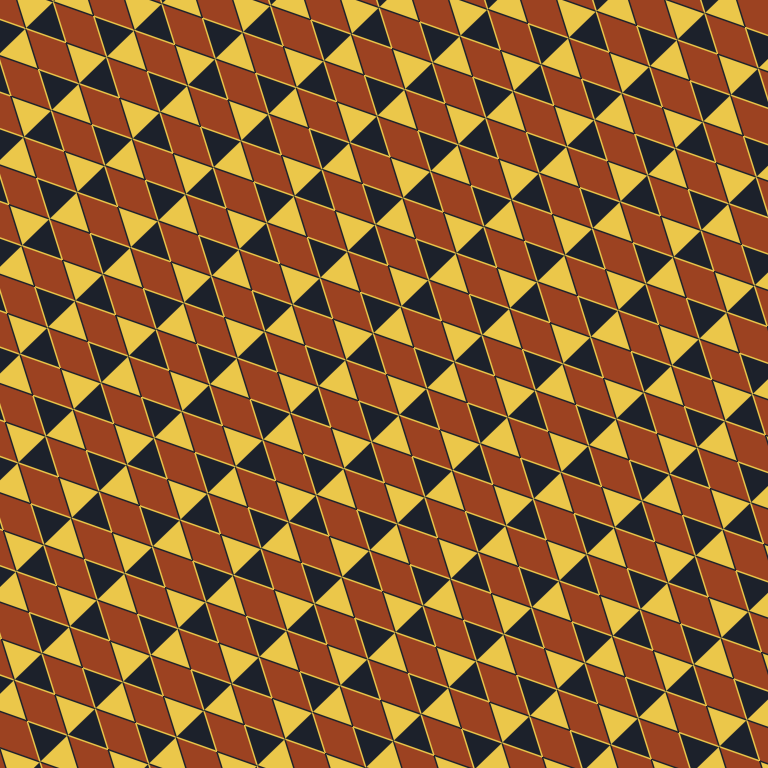
Write a WebGL 1 fragment shader that draws this pattern.

```glsl
precision highp float;

uniform vec2 u_resolution;

#define REPEATS 10.0
#define TILT_DEGREES 46.0
#define ORIGIN vec2(0.4167, 0.638)
#define LINE_WIDTH 0.0019
#define RUST vec3(0.61, 0.26, 0.13)
#define GOLD vec3(0.92, 0.78, 0.29)
#define INK vec3(0.11, 0.13, 0.17)

// Signed distance to the nearest integer
float nearestLine(float x) {
  return fract(x + 0.5) - 0.5;
}

// Triangle wave with zeros at the integers, positive on (0, 1), period 2
float alternating(float x) {
  return 0.5 - abs(mod(x, 2.0) - 0.5 - 2.0 * step(1.5, mod(x, 2.0)));
}

// Product of two signs, carrying the distance to the nearer boundary
float signedChecker(float a, float b) {
  return sign(a * b) * min(abs(a), abs(b));
}

float coverage(float distance, float pixel) {
  return smoothstep(-0.7 * pixel, 0.7 * pixel, distance);
}

void main() {
  float pixel = 1.0 / min(u_resolution.x, u_resolution.y);
  vec2 p = gl_FragCoord.xy * pixel - ORIGIN;

  // Tilted square lattice: x runs down to the right, y up to the right
  float angle = radians(TILT_DEGREES);
  float c = cos(angle);
  float s = sin(angle);
  vec2 q = REPEATS * vec2(c * p.x - s * p.y, s * p.x + c * p.y);

  // Two slanted line families bound the diamonds
  vec2 slant = vec2(q.x + 2.0 * q.y, q.x - 2.0 * q.y);
  float slantScale = REPEATS * sqrt(5.0);
  float diamond = signedChecker(alternating(slant.x), alternating(slant.y)) / slantScale;

  // Diagonals split every other diamond into a gold and an ink triangle
  float halves = 0.5 * alternating(2.0 * q.y);
  float triangle = signedChecker(nearestLine(q.x), halves) / REPEATS;
  float isGold = coverage(triangle, pixel);

  vec3 color = mix(INK, GOLD, isGold);
  color = mix(color, RUST, coverage(diamond, pixel));

  // Thin outline in the colour opposite to the adjoining triangle
  float outline = coverage(0.5 * LINE_WIDTH - abs(diamond), pixel);
  color = mix(color, mix(GOLD, INK, isGold), outline);

  gl_FragColor = vec4(color, 1.0);
}
```
